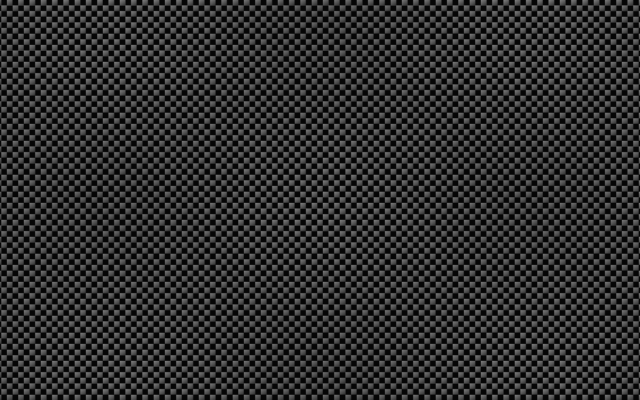
This pattern is drawn by a Shadertoy shader. Its source:

```glsl
// Signed distance to the nearest cell edge: positive in even cells, negative in odd ones
vec2 edgeDistance(vec2 p) {
    return abs(mod(p, 2.0) - 1.0) - 0.5;
}

// Checker coverage of the raised cells, with edges blended over the given width
float checker(vec2 p, float blend) {
    vec2 side = clamp(2.0 * edgeDistance(p) / blend, -1.0, 1.0);
    return 0.5 + 0.5 * side.x * side.y;
}

void mainImage(out vec4 fragColor, in vec2 fragCoord) {
    vec2 uv = (fragCoord - 0.5 * iResolution.xy) / iResolution.y;
    float cellsHigh = 70.9;
    vec2 p = uv * cellsHigh;

    // Each raised cell is lit from the upper left
    vec2 local = fract(p + 0.5) - 0.5;
    float raised = 0.34 + dot(local, vec2(-0.12, 0.18));

    // Broad soft sheen across the weave
    float sheen = cos(5.9 * uv.x) * cos(7.4 * uv.y);
    raised *= 1.0 + 0.06 * sheen;

    // Cell edges stay slightly soft at any size
    float weave = checker(p, max(0.24, cellsHigh / iResolution.y));
    fragColor = vec4(vec3(mix(0.02, raised, weave)), 1.0);
}
```
